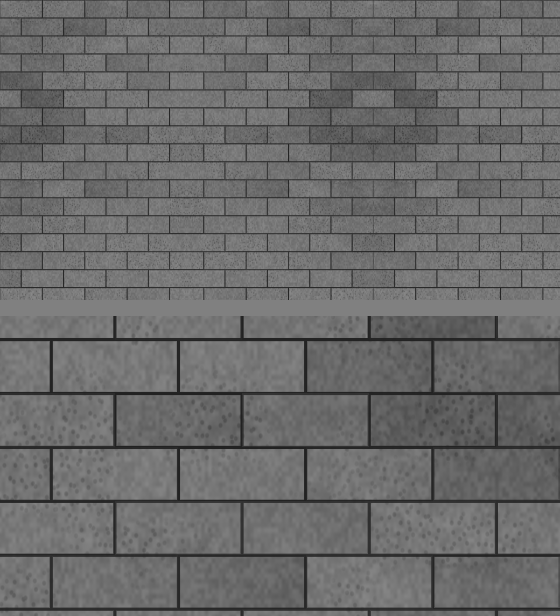
Top, the full canvas; bottom, a detail of the centre.
This texture is drawn by a WebGL 1 fragment shader. Its source:

```glsl
precision highp float;
// Grey concrete block wall in running bond, mirrored about vertical axes.
// Folding x gives the symmetry; hashes tone each block, while value noise
// and cellular noise add stains, grain and small pits.

uniform vec2 u_resolution;

// All lengths are fractions of the canvas width.
const float FOLD = 1.0 / 3.0;             // distance between mirror axes
const vec2 BLOCK = vec2(0.0757, 0.0321);  // block length and course height
const float JOINT = 0.0019;               // joint width
const vec3 LIGHT = vec3(0.487);
const vec3 DARK = vec3(0.345);
const vec3 MORTAR = vec3(0.13);

float hash(vec2 p) {
  vec3 q = fract(vec3(p.xyx) * 0.1031);
  q += dot(q, q.yzx + 33.33);
  return fract((q.x + q.y) * q.z);
}

float valueNoise(vec2 p) {
  vec2 i = floor(p);
  vec2 f = fract(p);
  f = f * f * (3.0 - 2.0 * f);
  float low = mix(hash(i), hash(i + vec2(1.0, 0.0)), f.x);
  float high = mix(hash(i + vec2(0.0, 1.0)), hash(i + 1.0), f.x);
  return mix(low, high, f.y);
}

// Distance to the nearest scattered point.
float cellular(vec2 p) {
  vec2 i = floor(p);
  float nearest = 2.0;
  for (int y = -1; y <= 1; y++) {
    for (int x = -1; x <= 1; x++) {
      vec2 c = i + vec2(float(x), float(y));
      vec2 point = c + vec2(hash(c), hash(c + 57.0));
      nearest = min(nearest, distance(p, point));
    }
  }
  return nearest;
}

// Reflects x so that it runs from 0 to period and back.
float mirror(float x, float period) {
  return abs(mod(x + period, 2.0 * period) - period);
}

// Antialiased coverage of a line, d away from its centre.
float lineCover(float d, float width, float pixel) {
  return clamp((0.5 * width - d) / pixel + 0.5, 0.0, 1.0);
}

float edgeDistance(float s) {
  return min(fract(s), 1.0 - fract(s));
}

// Darkening of a block: strongest near the axis, fading in the low courses.
float blockWear(vec2 p, vec2 id) {
  float h = hash(id + vec2(11.0, 5.0));
  float stain = valueNoise(p * vec2(28.0, 38.0) + id * 3.7);
  float nearAxis = mix(1.2, 0.5, smoothstep(0.04, 0.27, p.x));
  float lowCourses = mix(1.0, 0.35, smoothstep(0.38, 0.48, p.y));
  return (0.75 * h * h + 0.28 * stain) * nearAxis * lowCourses;
}

// Fine rough surface, slightly drawn out vertically.
float grain(vec2 p) {
  float fine = valueNoise(p * vec2(480.0, 330.0)) - 0.5;
  float coarse = valueNoise(p * vec2(210.0, 130.0) + 19.0) - 0.5;
  return 0.075 * fine + 0.035 * coarse;
}

float pits(vec2 p) {
  float patches = smoothstep(0.35, 0.75, valueNoise(p * 32.0 + 7.0));
  return patches * (1.0 - smoothstep(0.1, 0.32, cellular(p * vec2(190.0, 150.0))));
}

void main() {
  float pixel = 1.0 / u_resolution.x;
  vec2 p = vec2(gl_FragCoord.x, u_resolution.y - gl_FragCoord.y) * pixel;
  p.x = mirror(p.x - 2.0 * FOLD, FOLD);

  // Block grid, with odd courses shifted by half a block
  vec2 grid = p / BLOCK;
  float odd = mod(floor(grid.y), 2.0);
  grid.x += 0.5 * odd;
  vec2 id = floor(grid);

  // Block face
  vec3 color = mix(LIGHT, DARK, blockWear(p, id));
  color += grain(p) - 0.07 * pits(p);

  // Joints of uneven depth, faint along the mirror axis
  float upright = lineCover(edgeDistance(grid.x) * BLOCK.x, JOINT, pixel);
  float level = lineCover(edgeDistance(grid.y) * BLOCK.y, JOINT, pixel);
  upright *= mix(0.45, 1.0, smoothstep(0.004, 0.008, p.x));
  float depth = mix(0.78, 1.0, hash(id + 31.0));
  color = mix(color, MORTAR, max(upright, level) * depth);

  gl_FragColor = vec4(color, 1.0);
}
```
